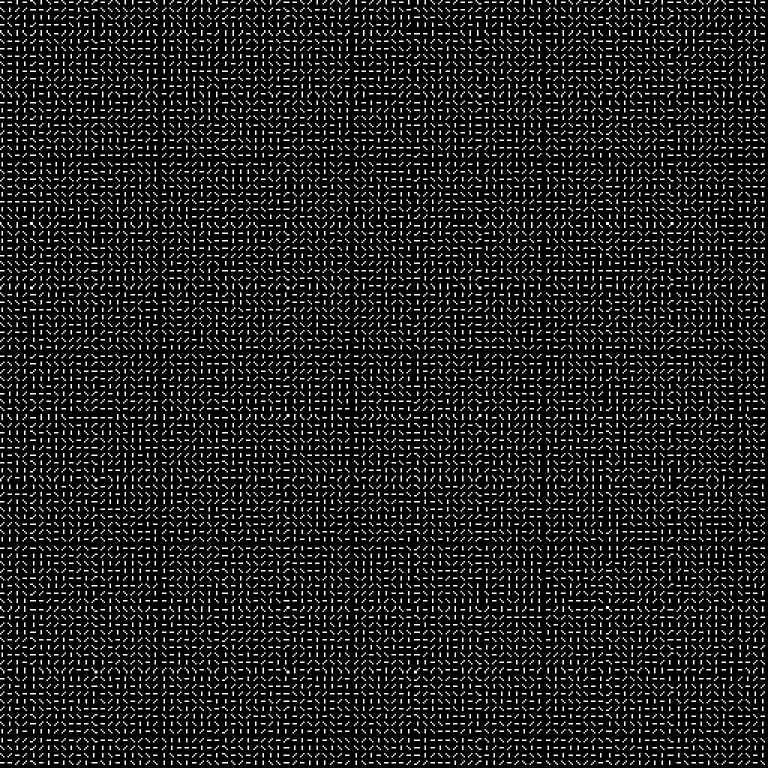
A WebGL 2 fragment shader for this pattern:

```glsl
#version 300 es
precision highp float;
// Dense grid of tiny stepped white dashes on black, each turned at random in one of four directions.

uniform vec2 u_resolution;
out vec4 fragColor;

const float CELLS = 100.0;              // dashes across and down
const float UNITS = 5.0;                // square units along one cell
const float LATTICE = 512.0;            // crisp squares across the canvas
const vec2 CELL_SHIFT = vec2(1.0, -1.0); // in units, moves dashes to the upper left
const vec3 BACKGROUND = vec3(0.0);
const vec3 DASH_COLOUR = vec3(1.0);

float hash(vec2 p) {
    vec3 q = fract(vec3(p.xyx) * 0.1031);
    q += dot(q, q.yzx + 33.33);
    return fract((q.x + q.y) * q.z);
}

// One of four directions: horizontal, vertical, rising or falling
vec2 dashDirection(float pick) {
    if (pick < 0.25) return vec2(1.0, 0.0);
    if (pick < 0.50) return vec2(0.0, 1.0);
    if (pick < 0.75) return vec2(1.0, 1.0);
    return vec2(1.0, -1.0);
}

// 1 where a whole unit lies on a dash three units long, centred at the origin
float dashUnit(vec2 p, vec2 direction) {
    float offLine = abs(p.x * direction.y - p.y * direction.x);
    float reach = max(abs(p.x), abs(p.y));
    return step(offLine, 0.5) * step(reach, 1.5);
}

// Brightness of one lattice square
float latticeSquare(vec2 index) {
    vec2 centre = (mod(index, LATTICE) + 0.5) / LATTICE;
    vec2 unit = floor(centre * CELLS * UNITS) + CELL_SHIFT;
    vec2 cell = floor((unit + 0.5) / UNITS);
    vec2 local = unit - cell * UNITS - 2.0;
    vec2 direction = dashDirection(hash(mod(cell, CELLS) + 17.0));
    return dashUnit(local, direction);
}

// Blends the lattice squares under one pixel to smooth their edges
float smoothLattice(vec2 position, vec2 footprint) {
    vec2 low = position - 0.5 * footprint;
    vec2 base = floor(low);
    vec2 blend = clamp((low + footprint - base - 1.0) / footprint, 0.0, 1.0);
    float lower = mix(latticeSquare(base), latticeSquare(base + vec2(1.0, 0.0)), blend.x);
    float upper = mix(latticeSquare(base + vec2(0.0, 1.0)), latticeSquare(base + 1.0), blend.x);
    return mix(lower, upper, blend.y);
}

void main() {
    vec2 position = gl_FragCoord.xy / u_resolution * LATTICE;
    float dash = smoothLattice(position, LATTICE / u_resolution);
    fragColor = vec4(mix(BACKGROUND, DASH_COLOUR, dash), 1.0);
}
```
